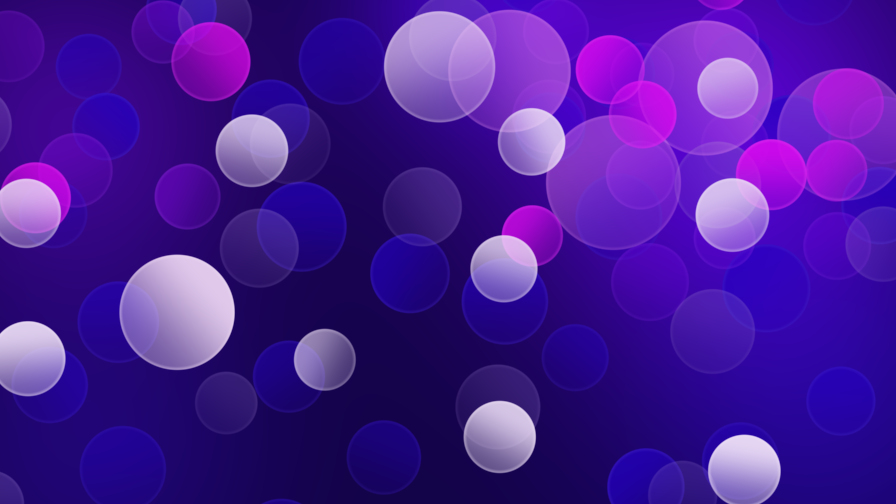
A Shadertoy shader for this background:

```glsl
float hash(float n) {
    return fract(sin(n * 127.1) * 43758.5);
}

float glow(vec2 p, vec2 center, float size) {
    vec2 q = (p - center) / size;
    return exp(-dot(q, q));
}

// Scatters translucent discs over a region given as origin and size.
// The alpha of tint is the strongest opacity in the layer.
vec3 addDiscs(vec3 col, vec2 p, int count, float seed, vec4 region, vec2 radii, vec4 tint) {
    float pixel = 1.0 / iResolution.y;
    for (int i = 0; i < count; i++) {
        float id = float(i) + seed * 17.3;
        // Low-discrepancy spread with a little jitter
        vec2 spread = fract(seed * vec2(0.31, 0.73) + float(i) * vec2(0.7549, 0.5698));
        vec2 jitter = vec2(hash(id + 0.1), hash(id + 0.2)) - 0.5;
        vec2 center = region.xy + region.zw * spread + jitter * 0.12;
        float radius = mix(radii.x, radii.y, hash(id + 0.3));
        vec2 offset = p - center;
        float dist = length(offset) - radius;
        float mask = smoothstep(pixel, -pixel, dist);

        // Linear fade across the disc, mostly lit from above
        float angle = 1.57 + 2.4 * (hash(id + 0.4) - 0.5);
        float lit = 0.5 + 0.5 * dot(offset, vec2(cos(angle), sin(angle))) / radius;
        float strength = tint.a * mix(0.55, 1.0, hash(id + 0.5));
        col = mix(col, tint.rgb, mask * strength * mix(0.42, 1.0, smoothstep(0.0, 0.9, lit)));

        // Thin bright rim
        float rim = mask * smoothstep(-0.008, -0.001, dist);
        col = mix(col, mix(tint.rgb, vec3(1.0), 0.2), rim * strength * 0.4);
    }
    return col;
}

void mainImage(out vec4 fragColor, in vec2 fragCoord) {
    vec2 p = fragCoord / iResolution.y;
    float aspect = iResolution.x / iResolution.y;
    vec4 everywhere = vec4(-0.03, -0.03, aspect + 0.06, 1.06);
    vec4 upperRight = vec4(0.53 * aspect, 0.48, 0.47 * aspect, 0.54);
    vec4 leftSide = vec4(0.0, 0.5, 0.22 * aspect, 0.5);

    // Dark indigo with soft violet and blue glows
    vec3 col = vec3(0.07, 0.01, 0.27);
    col += vec3(0.18, 0.01, 0.30) * glow(p, vec2(0.08 * aspect, 0.75), 0.35);
    col += vec3(0.27, 0.00, 0.52) * glow(p, vec2(0.80 * aspect, 0.78), 0.45);
    col += vec3(0.13, 0.00, 0.35) * glow(p, vec2(0.52 * aspect, 1.00), 0.25);
    col += vec3(0.05, 0.01, 0.26) * glow(p, vec2(0.92 * aspect, 0.20), 0.40);
    col += vec3(0.05, 0.01, 0.18) * glow(p, vec2(0.10 * aspect, 0.10), 0.35);

    // Deep blue and violet discs
    col = addDiscs(col, p, 28, 1.0, everywhere, vec2(0.065, 0.09), vec4(0.14, 0.0, 0.76, 0.75));
    col = addDiscs(col, p, 10, 2.0, upperRight, vec2(0.06, 0.09), vec4(0.42, 0.02, 0.85, 0.6));
    col = addDiscs(col, p, 4, 3.0, leftSide, vec2(0.06, 0.085), vec4(0.45, 0.03, 0.80, 0.6));

    // Smoky lavender discs
    col = addDiscs(col, p, 13, 4.0, everywhere, vec2(0.06, 0.095), vec4(0.55, 0.42, 0.78, 0.36));

    // Large pink veils and saturated magenta discs
    col = addDiscs(col, p, 4, 5.0, upperRight, vec2(0.12, 0.135), vec4(0.80, 0.42, 0.90, 0.6));
    col = addDiscs(col, p, 7, 6.0, upperRight, vec2(0.055, 0.08), vec4(0.84, 0.04, 0.93, 0.95));
    col = addDiscs(col, p, 2, 7.0, leftSide, vec2(0.07, 0.08), vec4(0.86, 0.03, 0.92, 0.95));

    // Pale discs in front
    col = addDiscs(col, p, 2, 8.0, everywhere, vec2(0.11, 0.125), vec4(0.92, 0.83, 0.95, 0.95));
    col = addDiscs(col, p, 11, 9.0, everywhere, vec2(0.055, 0.075), vec4(0.92, 0.86, 0.96, 0.97));

    fragColor = vec4(clamp(col, 0.0, 1.0), 1.0);
}
```
